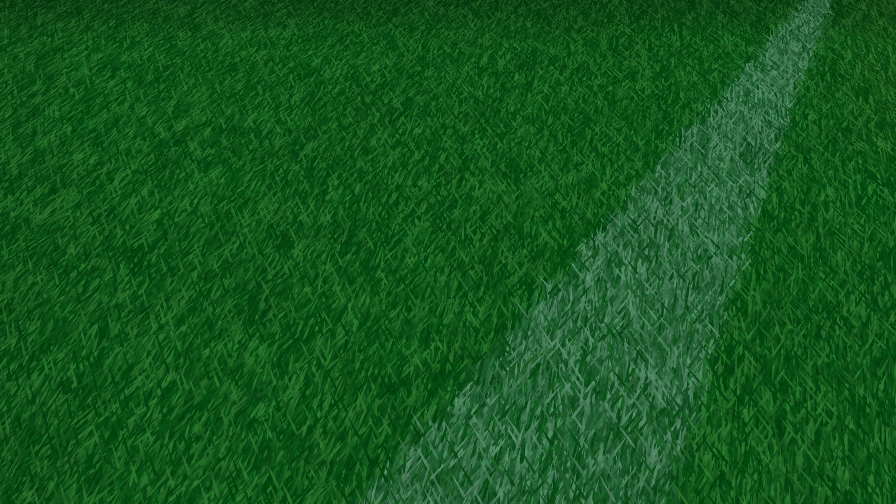
Write a WebGL 1 fragment shader that draws this texture.

```glsl
precision highp float;
// A mown grass field crossed by a pale painted stripe that narrows with distance.
// Layers of curved blades sit on a perspective grid; each blade takes its paint
// from where its root stands, which frays the borders of the stripe.
uniform vec2 u_resolution;

const float SHRINK = 0.7;    // loss of blade length from bottom to top
const float CENTRE_X = 0.95; // column where the perspective has no slant

float hash(vec2 p) {
  vec3 q = fract(vec3(p.xyx) * vec3(0.1031, 0.1030, 0.0973));
  q += dot(q, q.yzx + 33.33);
  return fract((q.x + q.y) * q.z);
}

float noise(vec2 p) {
  vec2 i = floor(p);
  vec2 f = fract(p);
  f = f * f * (3.0 - 2.0 * f);
  return mix(mix(hash(i), hash(i + vec2(1.0, 0.0)), f.x),
             mix(hash(i + vec2(0.0, 1.0)), hash(i + vec2(1.0, 1.0)), f.x), f.y);
}

float scaleAt(float y) {
  return 1.0 - SHRINK * y;
}

// Width shrinks more gently than length, so far blades stay near upright
vec2 toGround(vec2 p) {
  float s = scaleAt(p.y);
  return vec2((p.x - CENTRE_X) / sqrt(s), -log(s) / SHRINK);
}

vec2 toScreen(vec2 g) {
  float s = exp(-SHRINK * g.y);
  return vec2(CENTRE_X + g.x * sqrt(s), (1.0 - s) / SHRINK);
}

// 1 inside the painted stripe, 0 on bare grass
float stripe(vec2 p) {
  float left = 0.71 + 0.89 * p.y;
  float right = 1.33 + 0.26 * p.y + 0.065 * p.y * p.y;
  float soft = 0.008 * scaleAt(p.y);
  return smoothstep(-soft, soft, p.x - left) * smoothstep(-soft, soft, right - p.x);
}

vec3 bladeColour(float tone, float paint) {
  vec3 grass = mix(vec3(0.0, 0.262, 0.053), vec3(0.155, 0.435, 0.165), tone);
  vec3 chalk = mix(vec3(0.07, 0.32, 0.135), vec3(0.31, 0.515, 0.38), sqrt(tone));
  return mix(grass, chalk, paint);
}

void main() {
  vec2 p = gl_FragCoord.xy / u_resolution.y;
  vec2 ground = toGround(p);
  float depthScale = scaleAt(p.y);
  float pixel = 1.0 / (u_resolution.y * sqrt(depthScale));

  // Shaded thatch under the blades
  float thatch = noise(ground * vec2(100.0, 45.0));
  vec3 colour = bladeColour(0.25 * thatch, 0.6 * stripe(p));

  // Blades, one tilted grid per layer, from back to front
  for (int i = 0; i < 18; i++) {
    float layer = float(i);
    float angle = (hash(vec2(layer, 7.3)) - 0.47) * 1.35;
    float c = cos(angle);
    float s = sin(angle);
    mat2 turn = mat2(c, s, -s, c);
    vec2 size = vec2(0.0145, 0.075) * mix(1.15, 0.85, layer / 17.0);

    vec2 cell = turn * ground / size;
    float shift = hash(vec2(floor(cell.x), layer * 13.7 + 2.0));
    cell.y += shift;
    vec2 id = floor(cell);
    vec2 local = cell - id - vec2(0.5, 0.0);
    vec2 seed = id + layer * vec2(37.0, 91.0);
    float pick = hash(seed);
    float tone = hash(seed + 211.0);

    // Tapered, bent outline
    float bend = (hash(seed + 57.0) - 0.5) * 0.5;
    float across = abs(local.x - bend * local.y * local.y);
    float width = 0.25 * (1.0 - local.y * local.y) * smoothstep(0.0, 0.2, local.y);
    float blur = pixel / size.x * 0.5;
    float cover = 1.0 - smoothstep(width - blur, width + blur, across);
    cover *= step(0.5, pick) * smoothstep(0.0, 0.12, local.y);

    // Paint is sampled near the root; some blades escaped it
    vec2 root = toScreen((id + vec2(0.5, 0.3 - shift)) * size * turn);
    root.x += (hash(seed + 131.0) - 0.5) * 0.05 * scaleAt(root.y);
    float missed = step(hash(seed + 83.0), 0.36 * depthScale);
    float paint = stripe(root) * (1.0 - 0.75 * missed);
    float shade = tone * tone * (0.5 + 0.7 * local.y) * 1.7;
    shade *= 1.0 - 0.6 * missed * stripe(root);
    colour = mix(colour, bladeColour(clamp(shade, 0.0, 1.0), paint), cover);
  }

  // Small glints and shadows among the blades
  float speckle = noise(ground * vec2(150.0, 95.0) + 17.0) - 0.5;
  colour *= 1.0 + 0.22 * speckle;

  // Broad mottling, dim far edge and dim sides
  float mottle = noise(ground * vec2(6.0, 9.0)) * 0.6 + noise(ground * 21.0) * 0.4;
  colour *= 0.965 + 0.09 * mottle;
  colour *= 1.0 - 0.17 * smoothstep(0.9, 1.0, p.y) * (1.0 - 0.7 * stripe(p));
  colour *= 0.95 + 0.05 * smoothstep(0.0, 0.25, p.x);
  colour.r += 0.025 * smoothstep(1.6, 1.78, p.x) * smoothstep(0.6, 0.9, p.y);

  gl_FragColor = vec4(colour, 1.0);
}
```
